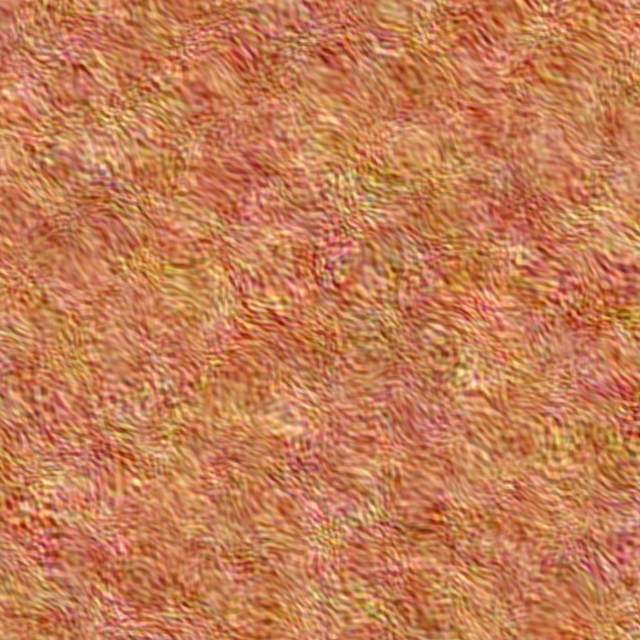
A three.js fragment shader for this texture:

```glsl
// Rough weathered stone in terracotta, ochre and pink, with a fine slanted grain.
// Layered gradient noise gives tone and two colour shifts; the slope of another
// layer, taken across the grain, adds an embossed relief of lit and dark ridges.
varying vec2 vUv;

const vec3 TERRACOTTA  = vec3(0.778, 0.492, 0.332);
const vec3 TONE_SHIFT  = vec3(0.058, 0.080, 0.072);
const vec3 LIGHT_SHIFT = vec3(0.086, 0.086, 0.074);
const vec3 RED_SHIFT   = vec3(0.016, -0.044, -0.022);
const vec3 PINK_SHIFT  = vec3(0.004, -0.010, 0.054);

const vec2 ALONG_GRAIN  = vec2(0.82, -0.57);
const vec2 ACROSS_GRAIN = vec2(0.57, 0.82);
const float GRAIN_STRETCH = 0.74;
const float RELIEF_STEP = 0.0018;
const mat2 OCTAVE_TURN = mat2(0.80, 0.60, -0.60, 0.80);

float hash(vec2 cell) {
  vec3 q = fract(cell.xyx * vec3(0.1031, 0.1030, 0.0973));
  q += dot(q, q.yzx + 33.33);
  return fract((q.x + q.y) * q.z);
}

// Pull of one lattice corner, with a random slope direction
float corner(vec2 cell, vec2 toPoint) {
  float angle = 6.2832 * hash(cell);
  return dot(vec2(cos(angle), sin(angle)), toPoint);
}

// Smooth gradient noise around zero
float noise(vec2 p) {
  vec2 cell = floor(p);
  vec2 f = fract(p);
  vec2 w = f * f * f * (f * (f * 6.0 - 15.0) + 10.0);
  vec2 e = vec2(1.0, 0.0);
  float low = mix(corner(cell, f), corner(cell + e, f - e), w.x);
  float high = mix(corner(cell + e.yx, f - e.yx), corner(cell + 1.0, f - 1.0), w.x);
  return mix(low, high, w.y);
}

// Turned octaves scaled to unit deviation; a gain above 1 favours fine detail
float layers(vec2 p, float frequency, float gain, float seed) {
  float sum = 0.0;
  float power = 0.0;
  float amplitude = 1.0;
  vec2 offset = vec2(seed * 17.3 + 40.0, seed * 29.7 + 60.0);
  for (int i = 0; i < 5; i++) {
    sum += amplitude * noise(p * frequency + offset);
    power += amplitude * amplitude;
    amplitude *= gain;
    frequency *= 2.1;
    offset += vec2(13.7, 31.1);
    p = OCTAVE_TURN * p;
  }
  return 3.7 * sum / sqrt(power);
}

// Coordinates turned to the grain, stretched along it and gently bent
vec2 grainSpace(vec2 uv, float bend) {
  vec2 p = vec2(dot(uv, ALONG_GRAIN) * GRAIN_STRETCH, dot(uv, ACROSS_GRAIN));
  return p + bend * vec2(noise(uv * 11.0 + 5.3), noise(uv * 11.0 + 57.7));
}

// Slope across the grain, as if lit from one side
float relief(vec2 p, float stepSize) {
  vec2 d = vec2(0.0, stepSize);
  return 1.4 * (layers(p - d, 6.0, 1.27, 1.0) - layers(p + d, 6.0, 1.27, 1.0));
}

void main() {
  vec2 p = grainSpace(vUv, 0.02);

  // Calm and rugged regions, broad and small
  float roughness = 1.0 + 0.6 * noise(vUv * 4.0 + 21.3) + 0.7 * noise(vUv * 15.0 + 83.6);

  // Mottled tone and independent colour shifts
  float tone = layers(p, 6.0, 1.15, 2.0);
  float redness = layers(p, 6.0, 1.15, 3.0);
  float pinkness = layers(p, 6.0, 1.15, 4.0);

  vec3 color = TERRACOTTA + TONE_SHIFT * tone;
  color += roughness * (RED_SHIFT * redness + PINK_SHIFT * pinkness);
  color += roughness * LIGHT_SHIFT * relief(p, RELIEF_STEP);

  gl_FragColor = vec4(clamp(color, 0.0, 1.0), 1.0);
}
```
